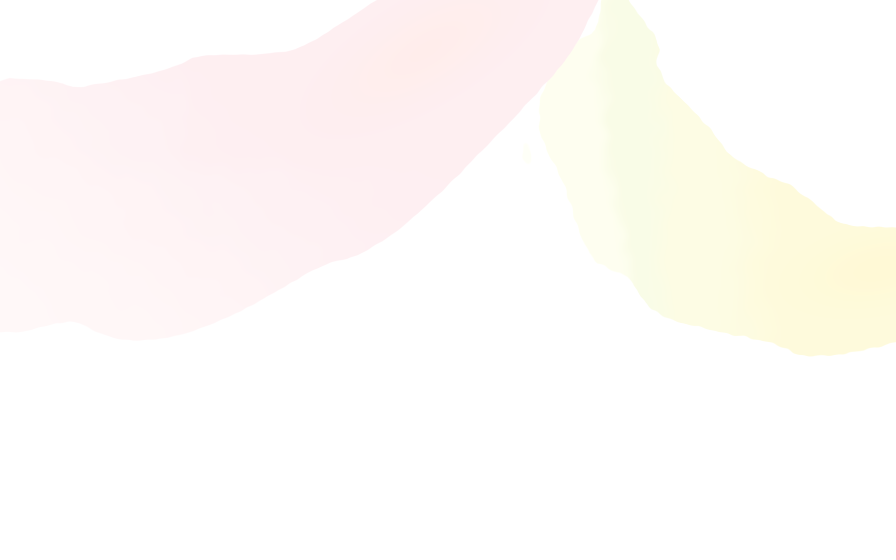
This background is drawn by a WebGL 2 fragment shader. Its source:

```glsl
#version 300 es
precision highp float;
// Two pale watercolour brush strokes, rose and lemon, on white paper.

#define KNOTS 23          // control points per stroke
#define STEPS 4           // segments per curve piece
#define EDGE_WOBBLE 0.22  // raggedness of the outline
#define BAND_WOBBLE 2.4   // raggedness of the pigment bands
#define PAPER vec3(1.0)
#define ROSE_PALE vec3(1.0, 0.972, 0.972)
#define ROSE_DEEP vec3(0.996, 0.936, 0.947)
#define PEACH vec3(1.0, 0.93, 0.92)
#define LEMON_PALE vec3(0.996, 0.998, 0.94)
#define LIME vec3(0.978, 0.988, 0.905)
#define CREAM vec3(0.992, 0.988, 0.894)
#define LEMON_DEEP vec3(1.0, 0.976, 0.835)

uniform vec2 u_resolution;
out vec4 fragColor;

// Outline control points; the canvas spans 160 by 100 units.
const vec2 ROSE_SHAPE[KNOTS] = vec2[](
  vec2(-8, 86.5), vec2(11.5, 85.6), vec2(12.7, 83.8), vec2(32.5, 88.1),
  vec2(34.5, 90.3), vec2(50, 90.2), vec2(55.5, 92.2), vec2(67.3, 100),
  vec2(76, 106), vec2(110, 106), vec2(106.9, 100), vec2(102.2, 90.4),
  vec2(94, 81.2), vec2(73.3, 60), vec2(63.1, 53.7), vec2(58.3, 53.4),
  vec2(45.8, 45.7), vec2(34.4, 40.5), vec2(25.4, 38.9), vec2(18.5, 39.8),
  vec2(12.9, 43.4), vec2(3, 40), vec2(-8, 42));

const vec2 LEMON_SHAPE[KNOTS] = vec2[](
  vec2(107.7, 110), vec2(111.9, 100), vec2(118.2, 92.4), vec2(116.8, 87),
  vec2(125, 79.2), vec2(131.3, 70.8), vec2(142.8, 66.4), vec2(149.5, 60),
  vec2(154, 59.4), vec2(168, 59.4), vec2(168, 40.5), vec2(149, 36.4),
  vec2(142.7, 36.4), vec2(138.5, 38.8), vec2(121, 42.2), vec2(114.7, 45.6),
  vec2(112.8, 50.8), vec2(104.6, 53.3), vec2(101, 67.5), vec2(96.2, 75),
  vec2(96.2, 84.5), vec2(104, 94), vec2(107.2, 94.2));

vec2 hashGradient(vec2 cell) {
  float h = fract(sin(dot(cell, vec2(127.1, 311.7))) * 43758.5);
  return vec2(cos(6.2832 * h), sin(6.2832 * h));
}

float gradientNoise(vec2 p) {
  vec2 i = floor(p), f = fract(p), w = f * f * (3.0 - 2.0 * f), o = vec2(0, 1);
  float a = dot(hashGradient(i), f);
  float b = dot(hashGradient(i + o.yx), f - o.yx);
  float c = dot(hashGradient(i + o.xy), f - o.xy);
  float d = dot(hashGradient(i + o.yy), f - o.yy);
  return mix(mix(a, b, w.x), mix(c, d, w.x), w.y);
}

// Signed distance to a closed chain of quadratic curves, negative inside.
float strokeDistance(vec2 p, vec2 knots[KNOTS]) {
  float nearest = 1e6, side = 1.0;
  for (int i = 0; i < KNOTS; i++) {
    vec2 bend = knots[i];
    vec2 start = 0.5 * (knots[(i + KNOTS - 1) % KNOTS] + bend);
    vec2 end = 0.5 * (bend + knots[(i + 1) % KNOTS]);
    vec2 a = start;
    for (int j = 1; j <= STEPS; j++) {
      float t = float(j) / float(STEPS);
      vec2 b = mix(mix(start, bend, t), mix(bend, end, t), t);
      vec2 e = b - a, w = p - a;
      vec2 gap = w - e * clamp(dot(w, e) / dot(e, e), 0.0, 1.0);
      nearest = min(nearest, dot(gap, gap));
      bvec3 crossing = bvec3(p.y >= a.y, p.y < b.y, e.x * w.y > e.y * w.x);
      if (all(crossing) || !any(crossing)) side = -side;
      a = b;
    }
  }
  return side * sqrt(nearest);
}

// Soft elliptical pool of pigment, tilted along a direction.
float pool(vec2 p, vec2 center, vec2 radius, float angle) {
  vec2 d = p - center, axis = vec2(cos(angle), sin(angle));
  d = vec2(dot(d, axis), dot(d, vec2(-axis.y, axis.x))) / radius;
  return exp(-dot(d, d));
}

vec3 roseWash(vec2 p, float grain) {
  float depth = smoothstep(40.0, 135.0, p.x * 0.8 + p.y + 2.0 * grain);
  depth += 0.12 * smoothstep(-1.5, 1.5, p.x - 33.0 + grain) * smoothstep(68.0, 73.0, p.y + grain);
  vec3 color = mix(ROSE_PALE, ROSE_DEEP, min(depth, 1.0));
  return mix(color, PEACH, 0.9 * pool(p, vec2(76, 91), vec2(18, 7), 0.55));
}

vec3 lemonWash(vec2 p, float grain) {
  float x = p.x + grain;
  float lean = 0.16 * max(78.0 - p.y, 0.0);
  vec3 color = mix(LEMON_PALE, LIME, smoothstep(106.0, 109.5, x - lean));
  color = mix(color, CREAM, smoothstep(115.5, 121.0, x));
  color = mix(color, LEMON_DEEP, 0.5 * smoothstep(127.0, 140.0, x));
  return mix(color, LEMON_DEEP, 0.9 * pool(p, vec2(157, 52), vec2(13, 6), 0.2));
}

void main() {
  vec2 p = gl_FragCoord.xy / u_resolution * vec2(160, 100);
  float soft = 75.0 / u_resolution.y;
  float grain = BAND_WOBBLE * (gradientNoise(p * 0.13) + 0.5 * gradientNoise(p * 0.31));
  float ragged = EDGE_WOBBLE * gradientNoise(p * 0.5);

  float rose = strokeDistance(p, ROSE_SHAPE) + ragged;
  float lemon = strokeDistance(p, LEMON_SHAPE) + 2.0 * ragged;
  float fleck = length((p - vec2(94, 72.6)) * vec2(1.0, 0.55)) - 0.9 + 4.0 * ragged;

  // Paper, then the stray fleck, the lemon stroke and the rose stroke.
  vec3 color = mix(PAPER, LEMON_PALE, 0.5 * smoothstep(soft, -soft, fleck));
  color = mix(color, lemonWash(p, grain), smoothstep(soft, -soft, lemon));
  color = mix(color, roseWash(p, grain), smoothstep(soft, -soft, rose));
  fragColor = vec4(color, 1.0);
}
```
